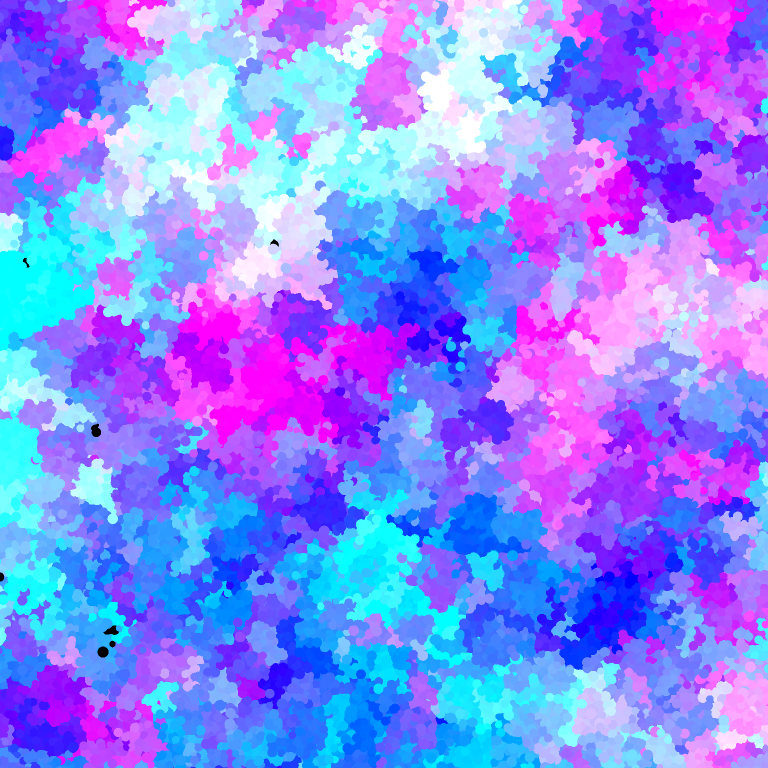
A Shadertoy shader for this texture:

```glsl
// Ragged clumps of small round dabs in cyan, violet, magenta and pale lavender.

#define DAB_SCALE 125.0     // dabs per canvas height
#define PATCH_SCALE 38.0    // flat patches per canvas height
#define CLUMP_SCALE 14.0    // colour clumps per canvas height
#define DRIFT_SCALE 3.6     // broad colour drift
#define RAGGED 0.034        // wander of the patch outlines
#define DRIFT_AMOUNT 0.88
#define CLUMP_AMOUNT 0.66
#define PATCH_AMOUNT 0.42
#define DAB_AMOUNT 0.08
#define MEAN_RED_GREEN vec2(0.52, 0.59)
#define BLACK_SHARE 0.008
#define SAMPLES 2           // antialiasing grid per side

// Integer hash: three random values in 0..1 for a cell
vec3 hash(vec2 cell, float salt) {
    uvec3 v = uvec3(ivec3(cell, salt) + 4096);
    v = v * 1664525u + 1013904223u;
    v.x += v.y * v.z; v.y += v.z * v.x; v.z += v.x * v.y;
    v ^= v >> 16u;
    v.x += v.y * v.z; v.y += v.z * v.x; v.z += v.x * v.y;
    return vec3(v >> 8u) / 16777216.0;
}

// Smooth two-channel value noise, centred on zero
vec2 noise(vec2 p, float salt) {
    vec2 i = floor(p), f = fract(p);
    f = f * f * (3.0 - 2.0 * f);
    vec2 low = mix(hash(i, salt).xy, hash(i + vec2(1, 0), salt).xy, f.x);
    vec2 high = mix(hash(i + vec2(0, 1), salt).xy, hash(i + 1.0, salt).xy, f.x);
    return mix(low, high, f.y) - 0.5;
}

// Centre of the topmost disc covering p, or of the nearest one in a gap
vec2 topDisc(vec2 p, float scale) {
    vec2 q = p * scale, base = floor(q), winner = q;
    float best = -100.0;
    for (int y = -1; y <= 1; y++)
    for (int x = -1; x <= 1; x++) {
        vec2 cell = base + vec2(x, y);
        vec3 h = hash(cell, scale);
        vec2 centre = cell + 0.05 + 0.9 * h.xy;
        float d = distance(q, centre);
        float radius = 0.5 + 0.4 * fract(h.z * 17.0);
        float rank = d < radius ? h.z : -d;
        if (rank > best) { best = rank; winner = centre; }
    }
    return winner / scale;
}

// Random values belonging to a disc found by topDisc
vec3 discRandom(vec2 centre, float scale) {
    return hash(floor(centre * scale), scale + 500.0);
}

vec3 paint(vec2 p) {
    // Dabs gather into patches, and patches into clumps
    vec2 dab = topDisc(p, DAB_SCALE);
    vec3 dabRnd = discRandom(dab, DAB_SCALE);
    vec2 wander = noise(dab * 34.0, 1.0) + 0.8 * noise(dab * 72.0, 2.0)
                + 0.25 * (dabRnd.xy - 0.5);
    vec2 patchPos = topDisc(dab + RAGGED * wander, PATCH_SCALE);
    vec2 clump = topDisc(patchPos + 1.6 * RAGGED * noise(patchPos * 24.0, 3.0), CLUMP_SCALE);

    vec3 patchRnd = discRandom(patchPos, PATCH_SCALE);
    vec3 clumpRnd = discRandom(clump, CLUMP_SCALE);

    // Red and green vary at every level while blue stays full
    vec2 shift = DRIFT_AMOUNT * noise(patchPos * DRIFT_SCALE, 14.0)
               + 0.4 * noise(patchPos * 9.0, 5.0)
               + CLUMP_AMOUNT * (clumpRnd.xy - 0.5)
               + PATCH_AMOUNT * (patchRnd.xy - 0.5)
               + DAB_AMOUNT * (dabRnd.yz - 0.5);
    shift.y -= 0.2 * shift.x;
    vec3 color = vec3(clamp(MEAN_RED_GREEN + shift, 0.0, 1.0), 1.0);

    // Rare speckled black gaps
    float gap = patchRnd.z + 2.0 * BLACK_SHARE * dabRnd.z;
    return gap < BLACK_SHARE ? vec3(0.0) : color;
}

void mainImage(out vec4 fragColor, in vec2 fragCoord) {
    vec3 sum = vec3(0.0);
    for (int y = 0; y < SAMPLES; y++)
    for (int x = 0; x < SAMPLES; x++) {
        vec2 offset = (vec2(x, y) + 0.5) / float(SAMPLES) - 0.5;
        sum += paint((fragCoord + offset) / iResolution.y);
    }
    fragColor = vec4(sum / float(SAMPLES * SAMPLES), 1.0);
}
```
